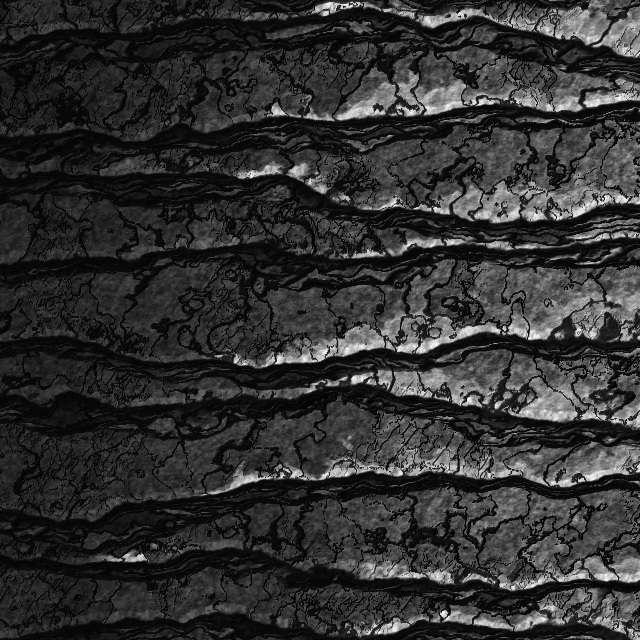
A Shadertoy shader for this texture:

```glsl
// Dark weathered bark: long horizontal plates parted by wavy seams.
// Layered sines place the seams, cellular noise splits cracks and thin flakes,
// and a low light from the lower right picks out the relief and pale lips.

const float ROWS = 8.5;
const float RELIEF = 0.02;
const vec3 LIGHT = vec3(0.42, -0.72, 0.55);

struct Bark {
    float height;  // relief, about 0 to 1
    float open;    // 0 in cracks and gaps, 1 on exposed surface
    float lip;     // pale crust on the lower edge of a plate
    float face;    // 1 on plate faces, 0 among flakes
    float tint;    // brightness of the single flake or plate piece
};

float hash(vec2 p) {
    vec3 q = fract(p.xyx * vec3(0.1031, 0.1030, 0.0973));
    q += dot(q, q.yzx + 33.33);
    return fract((q.x + q.y) * q.z);
}

float noise(vec2 p) {
    vec2 i = floor(p), f = fract(p);
    f = f * f * (3.0 - 2.0 * f);
    float low = mix(hash(i), hash(i + vec2(1, 0)), f.x);
    float high = mix(hash(i + vec2(0, 1)), hash(i + vec2(1, 1)), f.x);
    return mix(low, high, f.y);
}

float fbm(vec2 p) {
    float sum = 0.0, amp = 0.5;
    for (int i = 0; i < 5; i++) {
        sum += amp * noise(p);
        p = mat2(1.6, 1.2, -1.2, 1.6) * p + 7.3;
        amp *= 0.5;
    }
    return sum / 0.97;
}

// Cellular noise: x is the gap between the two nearest points, y the cell id
vec2 cells(vec2 p) {
    vec2 base = floor(p);
    float near = 9.0, next = 9.0, id = 0.0;
    for (int y = -1; y <= 1; y++)
    for (int x = -1; x <= 1; x++) {
        vec2 c = base + vec2(x, y);
        float d = length(c + vec2(hash(c), hash(c + 57.3)) - p);
        if (d < near) {
            next = near;
            near = d;
            id = hash(c + 19.7);
        } else {
            next = min(next, d);
        }
    }
    return vec2(next - near, id);
}

// Height of seam k at x, in rows
float seam(float k, float x) {
    return k + 0.25 * sin(x * 3.1 + k * 2.4) + 0.12 * sin(x * 7.7 + k * 5.1)
        + 0.14 * (noise(vec2(x * 15.0, k * 7.0)) - 0.5);
}

Bark bark(vec2 p) {
    float rough = fbm(p * 42.0);
    float bend = fbm(p * vec2(9.0, 15.0) + 3.0) - 0.5;
    float t = p.y * ROWS + 0.4 * bend + 0.1 * (rough - 0.5);

    // Plate between two neighbouring seams
    float row = floor(t);
    float own = seam(row, p.x), upper = seam(row + 1.0, p.x);
    if (t < own) row -= 1.0;
    else if (t > upper) row += 1.0;
    float below = t - seam(row, p.x);
    float above = seam(row + 1.0, p.x) - t;

    // Flakes fill the hollow under the upper plate
    float hollow = mix(0.02, 0.42, noise(vec2(p.x * 4.0 + row * 17.0, row)));
    vec2 flake = cells(vec2(p.x * 13.0 + 2.0 * bend, t * 10.0 + 3.0 * bend));
    float flakeBody = smoothstep(0.02, 0.3, flake.x);
    float shade = smoothstep(0.0, 0.13, above);

    // Mostly upright cracks on the faces, with a finer net between
    vec2 crackPos = vec2(p.x * 14.0 + 2.2 * bend + 0.7 * rough, t * 1.1 + row * 9.0 + rough);
    vec2 piece = cells(crackPos);
    float width = 0.015 + 0.16 * pow(noise(p * 13.0 + 5.0), 2.0);
    float solid = smoothstep(width * 0.3, width + 0.03, piece.x);
    float net = smoothstep(0.0, 0.1, cells(p * vec2(48.0, 36.0) + 2.5 * rough).x);
    solid *= mix(1.0, net, 0.6 * smoothstep(0.45, 0.7, noise(p * 11.0)));

    Bark b;
    b.face = smoothstep(hollow, hollow + 0.1, above);
    float rise = smoothstep(0.0, 0.14, below);
    float flakeHeight = (0.15 + 0.6 * flake.y) * flakeBody * shade;
    b.height = rise * mix(flakeHeight, 0.6 + 0.4 * solid, b.face) + 0.38 * rough;
    b.open = mix(flakeBody * shade, solid, b.face) * smoothstep(0.0, 0.035, below);
    b.tint = mix(0.45 + 0.9 * flake.y, 0.85 + 0.3 * piece.y, b.face);

    // Ragged crust, wider and more frequent to the right
    float patchy = noise(vec2(p.x * 5.0 + row * 7.0, row * 3.0)) - 0.5;
    float reach = smoothstep(0.28, 1.05, p.x + 0.6 * patchy);
    float size = reach * (0.22 + 0.42 * noise(vec2(p.x * 9.0, row * 5.0)));
    float edge = below - size + 0.5 * (rough - 0.5);
    b.lip = (1.0 - smoothstep(-0.05, 0.04, edge)) * smoothstep(0.02, 0.12, reach) * b.face;
    return b;
}

void mainImage(out vec4 fragColor, in vec2 fragCoord) {
    vec2 p = fragCoord / iResolution.y;
    float e = 0.0015;
    Bark b = bark(p);
    vec2 slope = vec2(bark(p + vec2(e, 0)).height, bark(p + vec2(0, e)).height) - b.height;
    vec3 normal = normalize(vec3(-slope * RELIEF / e, 1.0));
    float lit = max(dot(normal, normalize(LIGHT)), 0.0);

    // Light grows to the right; fine grain covers everything
    float side = smoothstep(0.0, 1.05, p.x + 0.25 * (noise(p * 4.0) - 0.5));
    float sun = mix(0.17, 0.58, side);
    float grain = 0.4 + 1.2 * fbm(p * 170.0);
    float tone = (0.03 + sun * lit) * b.tint * grain;
    float crust = (0.26 + 0.62 * lit) * (0.55 + 0.8 * fbm(p * 120.0 + 9.0));
    tone = mix(tone, crust, b.lip * 0.9);
    tone *= mix(0.16, 1.0, b.open);
    fragColor = vec4(vec3(clamp(tone + 0.012, 0.0, 0.95)), 1.0);
}
```
